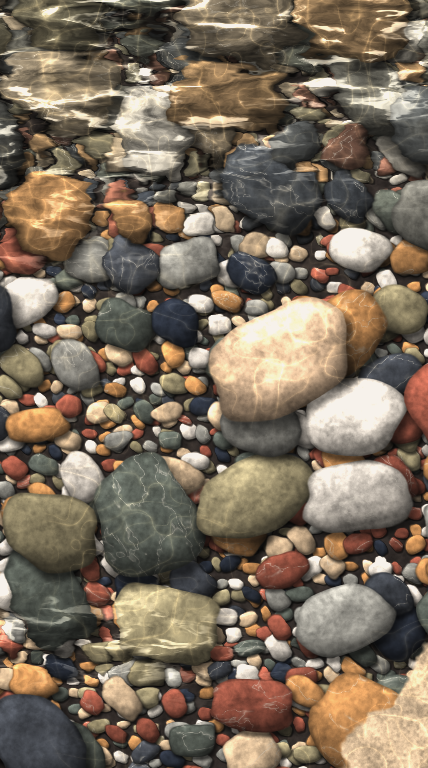
This texture is drawn by a Shadertoy shader. Its source:

```glsl
const vec3 LIGHT = vec3(-0.33, 0.72, 0.61);
const vec3 SAND = vec3(0.73, 0.63, 0.51);
const vec3 GAP = vec3(0.15, 0.13, 0.12);

// Slate, blue black, green grey, grey, olive, tan, pale, ochre, rust
const vec3 STONES[9] = vec3[9](
    vec3(0.21, 0.22, 0.24), vec3(0.15, 0.17, 0.21), vec3(0.31, 0.33, 0.30),
    vec3(0.50, 0.49, 0.46), vec3(0.50, 0.46, 0.35), vec3(0.76, 0.65, 0.52),
    vec3(0.84, 0.80, 0.75), vec3(0.68, 0.48, 0.29), vec3(0.52, 0.28, 0.22));

float hash(vec2 p) {
    vec3 q = fract(p.xyx * vec3(0.1031, 0.1030, 0.0973));
    q += dot(q, q.yzx + 33.33);
    return fract((q.x + q.y) * q.z);
}

float noise(vec2 p) {
    vec2 i = floor(p), f = fract(p);
    f = f * f * (3.0 - 2.0 * f);
    return mix(mix(hash(i), hash(i + vec2(1, 0)), f.x),
               mix(hash(i + vec2(0, 1)), hash(i + vec2(1, 1)), f.x), f.y);
}

float fbm(vec2 p) {
    float sum = 0.0, amp = 0.53;
    for (int i = 0; i < 4; i++) {
        sum += amp * noise(p);
        p = mat2(1.6, 1.2, -1.2, 1.6) * p + 7.3;
        amp *= 0.5;
    }
    return sum;
}

// Thin bright lines along the middle level of a noise value
float ridge(float n, float width) {
    return exp(-abs(n - 0.5) / width);
}

// Outline measure: 0 at the centre, 1 on the rim
float rim(vec2 q, float power, float id) {
    vec2 a = pow(abs(q) + 0.0001, vec2(power));
    return pow(a.x + a.y, 1.0 / power) + 0.28 * (noise(q * 1.4 + id * 91.0) - 0.5);
}

// One shaded stone with its cast shadow, painted over color
void paintStone(inout vec3 color, vec2 p, vec2 radii, float angle, vec3 tint, float id, float aa) {
    float c = cos(angle), s = sin(angle);
    mat2 turn = mat2(c, -s, s, c);
    float power = mix(2.0, 2.9, fract(id * 37.0));
    vec2 q = turn * p / radii;
    vec2 shadowQ = turn * (p + radii.y * vec2(-0.10, 0.16)) / radii;
    color *= 1.0 - 0.65 * smoothstep(1.2, 0.88, rim(shadowQ, power, id));

    float r = rim(q, power, id);
    float cover = smoothstep(-aa, aa, (1.0 - r) * radii.y);
    if (cover <= 0.0) return;

    // Dome lighting
    vec2 slope = (q * pow(clamp(r, 0.0, 1.0), 1.6)) * turn;
    vec3 normal = normalize(vec3(slope, 0.75));
    float light = 0.40 + 0.80 * max(dot(normal, LIGHT), 0.0);

    // Mottling, fine grain and mineral veins
    vec2 m = turn * p + id * 53.0;
    float mottle = fbm(m * 17.0);
    float grain = fbm(m * 95.0);
    float vein = ridge(fbm(m * vec2(9.0, 22.0) + mottle), 0.012) * step(0.5, fract(id * 71.0));
    vec3 face = tint * (0.48 + 0.62 * mottle + 0.45 * grain);
    face = mix(face, vec3(0.80, 0.77, 0.71), 0.45 * vein);
    face *= light * mix(0.72, 1.0, smoothstep(1.0, 0.88, r));
    color = mix(color, face, cover);
}

// Scattered stones; warmth below 1 favours the pale and rusty tints
void scatter(inout vec3 color, vec2 p, float size, float chance, float warmth, float aa) {
    vec2 home = floor(p / size);
    for (int k = 0; k < 9; k++) {
        vec2 cell = home + vec2(k % 3 - 1, k / 3 - 1);
        vec2 key = cell + size * 1000.0 + 40.0;
        float id = hash(key);
        if (hash(key + 5.7) > chance) continue;
        vec2 jitter = vec2(hash(key + 11.3), hash(key + 23.9)) - 0.5;
        vec2 center = (cell + 0.5 + 0.5 * jitter) * size;
        float reach = size * mix(0.40, 0.61, hash(key + 31.1));
        vec2 radii = reach * vec2(1.0, mix(0.58, 0.86, hash(key + 43.7)));
        float angle = -0.3 + 1.7 * (hash(key + 57.1) - 0.5);
        vec3 tint = STONES[int(8.99 * pow(hash(key + 61.3), warmth))];
        tint *= mix(0.9, 1.2, hash(key + 77.7));
        tint = mix(tint, vec3(0.33, 0.32, 0.27), 0.55 * smoothstep(1.1, 1.5, center.y));
        paintStone(color, p - center, radii, angle, tint, id, aa);
    }
}

void mainImage(out vec4 fragColor, in vec2 fragCoord) {
    vec2 uv = fragCoord / iResolution.x;
    float aa = 0.8 / iResolution.x;

    // Rippled water at the top and in a band low on the left
    float band = smoothstep(0.16, 0.0, abs(uv.y - 0.32 + 0.1 * uv.x)) * smoothstep(0.8, 0.3, uv.x);
    float ripple = clamp(smoothstep(1.1, 1.65, uv.y + 0.25 * (0.5 - uv.x)) + 0.6 * band, 0.0, 1.0);
    vec2 wave = vec2(fbm(uv * vec2(7, 24)), fbm(uv * vec2(8, 30) + 19.0)) - 0.5;
    vec2 p = uv + wave * mix(0.010, 0.105, ripple);

    // Stones from gravel up to boulders
    vec3 color = GAP * (0.6 + 0.8 * fbm(p * 60.0));
    scatter(color, p, 0.038, 1.0, 0.65, aa);
    scatter(color, p, 0.062, 0.75, 0.70, aa);
    scatter(color, p, 0.125, 0.62, 0.95, aa);
    scatter(color, p, 0.235, 0.74, 1.15, aa);
    paintStone(color, p - vec2(0.655, 0.95), vec2(0.165, 0.122), 0.5, vec3(0.88, 0.74, 0.60), 0.37, aa);

    // Sand in the lower right corner
    float shore = uv.x - 0.76 - 0.85 * uv.y + 0.16 * (fbm(uv * 11.0) - 0.5);
    vec3 sand = SAND * (0.55 + 0.5 * fbm(uv * 130.0) + 0.4 * noise(uv * 23.0));
    color = mix(color, sand, smoothstep(-0.006, 0.012, shore));

    // Caustic net and stretched surface glints
    vec2 bend = uv + 0.06 * vec2(noise(uv * 9.0), noise(uv * 9.0 + 31.0));
    float net = ridge(noise(bend * vec2(15, 19)), 0.035) + 0.7 * ridge(noise(bend * 27.0 + 8.0), 0.04);
    float sunlit = smoothstep(0.32, 0.65, noise(uv * 4.0 + 3.0));
    color += vec3(0.38, 0.34, 0.26) * net * mix(0.5 * sunlit, 0.75, ripple) * (0.35 + color);
    float sheen = fbm(uv * vec2(13, 48) + 3.0 * wave);
    color *= 1.0 + ripple * 1.5 * (sheen - 0.52);
    color += ripple * vec3(0.46, 0.44, 0.40) * smoothstep(0.60, 0.76, sheen);

    color = max(color * 1.16 + 0.015, 0.0);
    fragColor = vec4(min(color, vec3(0.97, 0.95, 0.92)), 1.0);
}
```
